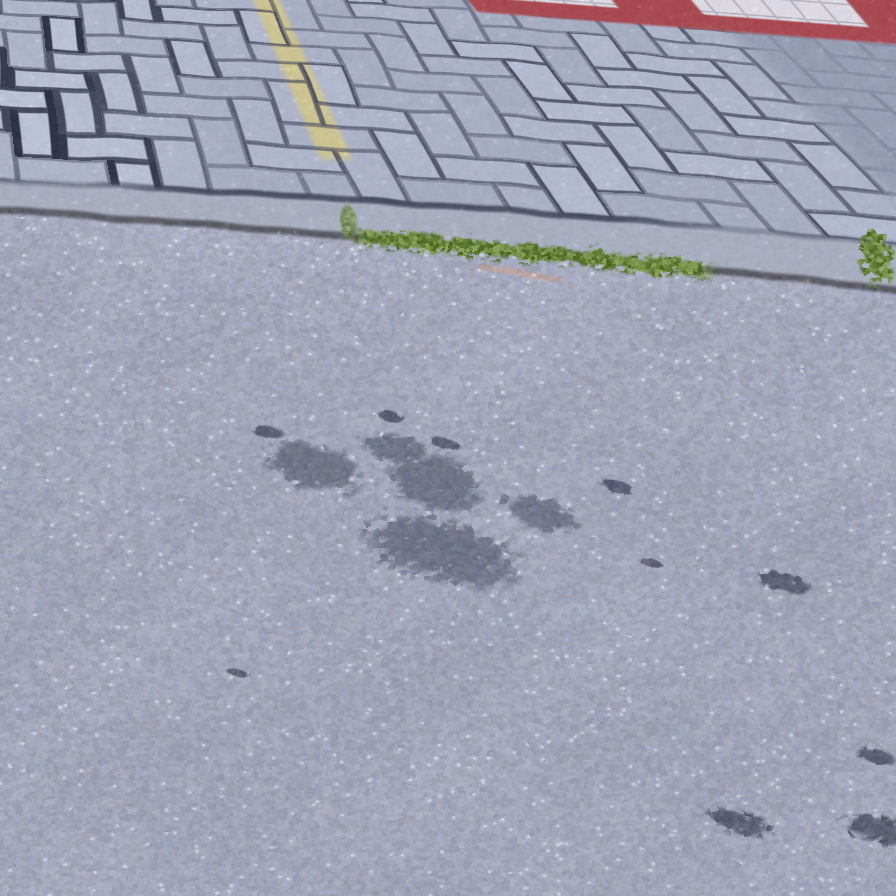
This texture is drawn by a Shadertoy shader. Its source:

```glsl
#define ASPHALT vec3(0.635, 0.648, 0.728)
#define PAVER vec3(0.675, 0.70, 0.785)
#define JOINT vec3(0.25, 0.27, 0.35)
#define STAIN vec3(0.39, 0.405, 0.485)
#define YELLOW vec3(0.83, 0.78, 0.53)
#define RED vec3(0.66, 0.29, 0.32)
#define GRASS vec3(0.42, 0.53, 0.25)
#define BRICK_SIZE vec2(0.043, 0.030)
#define GRAIN 0.085

float hash(vec2 p) {
    vec3 q = fract(p.xyx * vec3(0.1031, 0.1030, 0.0973));
    q += dot(q, q.yzx + 33.33);
    return fract((q.x + q.y) * q.z);
}

// Cellular noise: distance to the nearest seed, and its random value
vec2 cells(vec2 p) {
    vec2 best = vec2(9.0, 0.0);
    for (int i = 0; i < 9; i++) {
        vec2 id = floor(p) + vec2(i % 3 - 1, i / 3 - 1);
        float d = length(id + vec2(hash(id), hash(id + 71.3)) - p);
        if (d < best.x) best = vec2(d, hash(id + 19.7));
    }
    return best;
}

float waves(vec2 p) {
    return (sin(p.x + 1.7 * sin(p.y * 0.8)) + sin(p.y * 1.3 + 1.4 * sin(p.x * 0.7))
          + sin(dot(p, vec2(1.9, -1.6)))) / 3.0;
}

// Soft-edged interval from a to b
float band(float x, float a, float b, float s) {
    return smoothstep(a - s, a + s, x) * (1.0 - smoothstep(b - s, b + s, x));
}

// Soft ellipse sloping down to the right, with a ragged rim
float blot(vec2 p, vec2 centre, vec2 radius, float ragged) {
    vec2 d = p - centre;
    d.y += 0.2 * d.x;
    return 1.0 - smoothstep(0.72, 1.15, length(d / radius) + ragged);
}

// Distances to the vertical and horizontal joints of 2x1 bricks
vec2 herringbone(vec2 p, out vec2 brick) {
    vec2 id = floor(p), f = p - id;
    int m = int(mod(id.x - id.y, 4.0) + 0.5);
    brick = id - vec2(m == 1, m == 2);
    return vec2(min(m == 1 ? 1.0 : f.x, m == 0 ? 1.0 : 1.0 - f.x),
                min(m == 2 ? 1.0 : f.y, m == 3 ? 1.0 : 1.0 - f.y));
}

vec3 paving(vec2 uv, float height, float soft) {
    // Perspective: columns fan out downwards, rows shrink upwards
    float depth = 1.0 - uv.y;
    float column = (uv.x - 0.1 * depth) / (1.0 + 1.15 * depth);
    vec2 brick, p = vec2(column, height / (1.0 - 1.2 * height)) / BRICK_SIZE;
    vec2 gap = herringbone(p + 0.06 * waves(p * 0.8), brick);
    float tone = hash(brick);
    float worn = 1.0 - smoothstep(0.08, 0.32, uv.x);
    float plain = smoothstep(0.76, 0.80, column);
    vec3 col = PAVER + 0.055 * (tone - 0.5) + 0.03 * worn;
    col = mix(col, vec3(0.57, 0.60, 0.69), 0.8 * plain);
    float stripe = band(column, 0.282, 0.312, 0.005) * smoothstep(0.815, 0.83, uv.y);
    col = mix(col, YELLOW, 0.82 * stripe);

    // Joints, widest and darkest at the left
    vec2 width = vec2(0.035 + 0.12 * worn * step(0.45, tone), 0.045 + 0.05 * worn * tone);
    vec2 line = 1.0 - smoothstep(width, width + soft / BRICK_SIZE, gap);
    float joint = max(line.x * (0.45 + 0.5 * tone), line.y * (0.35 + 0.45 * tone));
    col = mix(col, JOINT - 0.12 * worn, joint * mix(1.0, 0.25, plain));

    // Red border around pale tiles
    float rise = uv.y - 0.987 + 0.077 * (uv.x - 0.53), side = uv.x + 0.9 * rise;
    float border = smoothstep(-soft, soft, rise) * smoothstep(0.530, 0.536, side);
    float tiles = max(band(side, 0.575, 0.705, 0.003), band(side, 0.80, 0.985, 0.003));
    vec2 grid = abs(fract(vec2(side / 0.034, rise / 0.02)) - 0.5);
    vec3 tile = vec3(0.86, 0.85, 0.89) - 0.16 * smoothstep(0.42, 0.5, max(grid.x, grid.y));
    return mix(col, mix(RED, tile, tiles * smoothstep(0.015, 0.018, rise)), border);
}

vec3 road(vec2 uv, float grit, float below) {
    vec3 col = ASPHALT + 0.014 * waves(uv * vec2(13.0, 19.0)) + 0.03 * exp(-below * 14.0);
    float ragged = 0.16 * waves(uv * vec2(110.0, 150.0)) + 0.35 * (grit - 0.5);
    // Damp patches: centre, radius
    vec4 patches[5] = vec4[5](
        vec4(0.348, 0.479, 0.052, 0.026), vec4(0.443, 0.499, 0.039, 0.017),
        vec4(0.488, 0.461, 0.048, 0.034), vec4(0.603, 0.427, 0.043, 0.018),
        vec4(0.495, 0.385, 0.083, 0.035));
    // Scattered drops: centre, width
    vec3 drops[10] = vec3[10](
        vec3(0.301, 0.518, 0.018), vec3(0.436, 0.535, 0.014), vec3(0.496, 0.506, 0.015),
        vec3(0.690, 0.456, 0.017), vec3(0.728, 0.371, 0.012), vec3(0.875, 0.351, 0.027),
        vec3(0.264, 0.249, 0.012), vec3(0.828, 0.081, 0.033), vec3(0.979, 0.074, 0.038),
        vec3(0.978, 0.156, 0.020));
    float damp = 0.0, drop = 0.0;
    for (int i = 0; i < 5; i++) damp = max(damp, blot(uv, patches[i].xy, patches[i].zw, ragged));
    for (int i = 0; i < 10; i++)
        drop = max(drop, blot(uv, drops[i].xy, drops[i].z * vec2(1.0, 0.42), ragged));
    return mix(mix(col, STAIN, damp * (0.62 + 0.35 * grit)), STAIN - 0.09, 0.8 * drop);
}

void mainImage(out vec4 fragColor, in vec2 fragCoord) {
    vec2 uv = fragCoord / iResolution.xy;
    float soft = max(0.0025, 1.2 / iResolution.y), x = uv.x;
    float wobble = 0.0015 * waves(vec2(x * 45.0, 2.0));
    float kerb = uv.y - 0.766 + 0.068 * x + 0.021 * x * x + wobble;
    float pave = uv.y - 0.798 + 0.042 * x + 0.029 * x * x - wobble;
    vec2 speck = cells(uv * vec2(125.0, 165.0));
    float fine = cells(uv * vec2(230.0, 270.0) + 40.0).y;
    // Road, kerb and paving, with shadows along the kerb
    vec3 col = road(uv, speck.y, max(-kerb, 0.0));
    col = mix(col, vec3(0.66, 0.68, 0.75), smoothstep(-soft, soft, kerb));
    col = mix(col, paving(uv, max(pave, 0.0), soft), smoothstep(-soft, soft, pave));
    float lip = 1.0 - smoothstep(0.001, 0.006, abs(pave));
    col = mix(col, JOINT, lip * (0.3 + 0.55 * band(x, 0.15, 0.75, 0.08)));
    col = mix(col, vec3(0.29, 0.28, 0.31), 0.8 - 0.8 * smoothstep(0.001, 0.007, abs(kerb)));
    // Grass, weeds and a dry stick
    float blades = 0.008 * (speck.y - 0.5) + 0.003 * waves(vec2(x * 90.0, 1.0));
    float turf = band(x, 0.40, 0.79, 0.015) * (1.0 - smoothstep(0.006, 0.013, abs(kerb) + blades));
    float weed = blot(uv, vec2(0.978, 0.712), vec2(0.017, 0.026), 0.8 * (speck.y - 0.5));
    float tuft = 0.7 * blot(uv, vec2(0.389, 0.752), vec2(0.010, 0.020), 0.0);
    col = mix(col, GRASS + 0.22 * (fine - 0.5), max(turf, max(weed, tuft)));
    float stick = 1.0 - smoothstep(0.002, 0.005, abs(uv.y - 0.703 + 0.17 * (x - 0.535)));
    col = mix(col, vec3(0.72, 0.64, 0.64), stick * band(x, 0.535, 0.628, 0.004));
    // Mineral grain, warm and cool tints, pale chips
    float rough = mix(1.0, 0.35, smoothstep(-soft, soft, kerb));
    col += rough * GRAIN * (0.6 * (speck.y - 0.5) + 0.65 * (fine - 0.5));
    col += rough * 0.022 * (fract(speck.y * 91.0) - 0.5) * vec3(1.0, 0.1, -1.0);
    col += rough * 0.12 * step(0.94, speck.y) * (1.0 - smoothstep(0.15, 0.4, speck.x));
    fragColor = vec4(clamp(col, 0.0, 1.0), 1.0);
}
```
